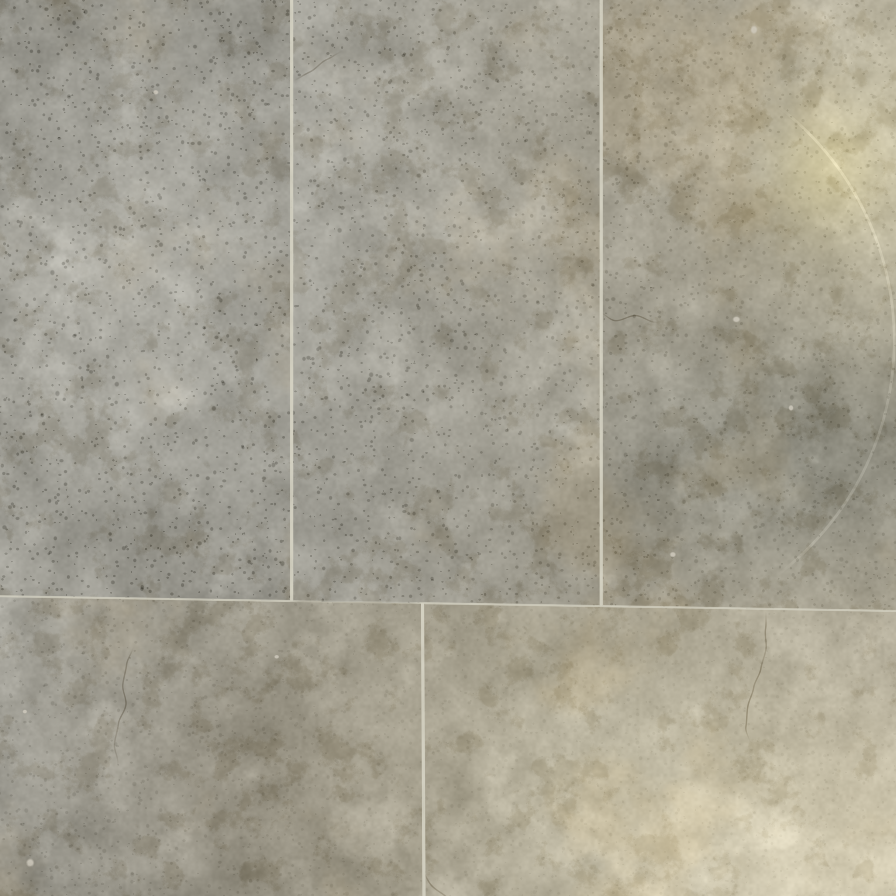
Give the GLSL for this texture, as a Shadertoy shader.

```glsl
// Worn limestone floor: three upright slabs above two wide ones, with thin pale joints and soft daylight.
#define JOINT_WIDTH 0.0036
#define SEAM_HEIGHT 0.3346
#define SEAM_TILT -0.0165
#define MOTTLE 0.27
#define PIT_DEPTH 0.13
#define GRAIN 0.035
#define COOL_STONE vec3(0.630, 0.625, 0.592)
#define WARM_STONE vec3(0.640, 0.615, 0.540)
#define JOINT_COLOR vec3(0.83, 0.82, 0.76)
#define CHIP_COLOR vec3(0.82, 0.80, 0.75)

float hash(vec2 p) {
    vec3 q = fract(p.xyx * vec3(0.1031, 0.1030, 0.0973));
    q += dot(q, q.yzx + 33.33);
    return fract((q.x + q.y) * q.z);
}

float valueNoise(vec2 p) {
    vec2 i = floor(p), f = fract(p);
    f = f * f * (3.0 - 2.0 * f);
    return mix(mix(hash(i), hash(i + vec2(1, 0)), f.x),
               mix(hash(i + vec2(0, 1)), hash(i + vec2(1, 1)), f.x), f.y);
}

float clouds(vec2 p) {
    float sum = 0.0, amp = 0.5;
    for (int i = 0; i < 6; i++) {
        sum += amp * valueNoise(p);
        p = mat2(1.6, 1.2, -1.2, 1.6) * p + 7.3;
        amp *= 0.58;
    }
    return sum / 1.15;
}

// Scattered cellular dots; density is the share of cells that hold one.
float dots(vec2 p, float density, float radius) {
    vec2 cell = floor(p);
    float cover = 0.0;
    for (int y = -1; y <= 1; y++)
    for (int x = -1; x <= 1; x++) {
        vec2 id = cell + vec2(x, y);
        vec2 d = p - id - vec2(hash(id + 3.1), hash(id + 17.7));
        d.y *= 0.8 + 0.6 * hash(id + 5.9);
        float r = radius * (0.4 + 0.6 * hash(id + 41.3));
        float present = step(hash(id + 71.9), density);
        cover = max(cover, present * (1.0 - smoothstep(r * 0.5, r * 1.2, length(d))));
    }
    return cover;
}

float glow(vec2 p, vec2 center, vec2 size) {
    vec2 d = (p - center) / size;
    return exp(-dot(d, d));
}

float stroke(float d, float width, float px) {
    return 1.0 - smoothstep(0.5 * width - 0.6 * px, 0.5 * width + 0.6 * px, abs(d));
}

// Wandering hairline from ends.xy to ends.zw.
float hairline(vec2 p, vec4 ends, float px) {
    vec2 axis = ends.zw - ends.xy, q = p - ends.xy;
    float len = length(axis);
    axis /= len;
    float along = dot(q, axis), across = dot(q, vec2(-axis.y, axis.x));
    across += 0.012 * (valueNoise(vec2(along * 45.0, ends.x * 90.0)) - 0.5);
    float fade = smoothstep(0.0, 0.02, along) * (1.0 - smoothstep(len - 0.02, len, along));
    return fade * stroke(across, 0.0016, px) * (0.4 + 0.6 * valueNoise(p * 60.0));
}

void mainImage(out vec4 fragColor, in vec2 fragCoord) {
    vec2 p = fragCoord / iResolution.xy;
    float px = 1.0 / min(iResolution.x, iResolution.y);

    // Slab layout
    float seam = p.y - SEAM_HEIGHT - SEAM_TILT * p.x;
    float upper = step(0.0, seam);
    vec2 splits = upper > 0.5 ? vec2(0.3255, 0.6710) : vec2(0.4732 - 0.005 * p.y, 2.0);
    float column = step(splits.x, p.x) + step(splits.y, p.x);
    vec2 slab = vec2(column, upper);
    vec2 q = p + slab * vec2(3.7, 5.3);

    // Mottled stone
    float warmth = smoothstep(0.25, 0.95, p.x + 0.35 * (1.0 - upper));
    float broad = clouds(q * 7.0), fine = clouds(q * 28.0 + 9.0);
    vec3 color = mix(COOL_STONE, WARM_STONE, warmth * 0.8);
    color += MOTTLE * (0.5 * (broad - 0.5) + 0.6 * (fine - 0.5));
    color += vec3(0.012, -0.002, -0.025) * smoothstep(0.5, 0.7, clouds(q * 5.0 + 21.0));
    color += 0.012 * (hash(slab + 8.0) - 0.5);
    color += 0.045 * smoothstep(0.57, 0.72, clouds(q * 15.0 + 31.0));
    color -= vec3(0.05, 0.055, 0.065) * smoothstep(0.55, 0.70, clouds(q * 36.0 + 51.0));
    color += GRAIN * (valueNoise(q * 260.0) - 0.5);

    // Daylight and shade
    color += vec3(0.19, 0.18, 0.15) * glow(p, vec2(0.98, 0.03), vec2(0.30, 0.22));
    color += vec3(0.06, 0.06, 0.05) * glow(p, vec2(0.68, 0.12), vec2(0.22, 0.20)) * (1.0 - upper);
    color += vec3(0.16, 0.155, 0.12) * glow(p, vec2(1.03, 0.82), vec2(0.17, 0.19));
    color += vec3(0.06, 0.05, -0.01) * glow(p, vec2(0.92, 0.81), vec2(0.06, 0.07));
    color -= vec3(0.09, 0.075, 0.055) * glow(p, vec2(0.90, 0.49), vec2(0.22, 0.14)) * upper;
    color += 0.03 * glow(p, vec2(0.15, 0.70), vec2(0.20, 0.22));
    color -= vec3(0.03, 0.035, 0.04) * glow(p, vec2(0.25, 0.12), vec2(0.25, 0.20));
    color -= 0.04 * glow(p, vec2(0.02, 1.0), vec2(0.16, 0.10));

    // Pits and pale chips
    float pitting = mix(0.5, 1.0, upper) * (1.0 - 0.5 * warmth);
    color -= PIT_DEPTH * pitting * dots(q * 125.0, 0.40, 0.28);
    color -= PIT_DEPTH * pitting * dots(q * 60.0 + 13.0, 0.16, 0.17);
    color = mix(color, CHIP_COLOR, 0.8 * dots(p * 8.0 + 4.0, 0.16, 0.036));

    // Cracks and one curved scratch
    vec4 cracks[5] = vec4[5](vec4(0.145, 0.28, 0.128, 0.14), vec4(0.857, 0.32, 0.833, 0.17),
        vec4(0.325, 0.912, 0.385, 0.94), vec4(0.47, 0.03, 0.51, -0.01), vec4(0.665, 0.648, 0.74, 0.645));
    for (int i = 0; i < 5; i++)
        color -= vec3(0.15, 0.16, 0.17) * hairline(p, cracks[i], px);
    float scratch = stroke(length(p - vec2(0.67, 0.62)) - 0.328, 0.003, px);
    color += 0.07 * scratch * smoothstep(0.86, 0.91, p.x) * upper;

    // Joints, fainter where the seam is tight
    float tight = smoothstep(0.32, 0.34, p.x) * (1.0 - smoothstep(0.45, 0.48, p.x));
    float across = min(abs(p.x - splits.x), abs(p.x - splits.y));
    float joint = stroke(across, JOINT_WIDTH, px);
    joint = max(joint, stroke(seam, JOINT_WIDTH * 0.65, px) * mix(0.85, 0.4, tight));
    color = mix(color, JOINT_COLOR, joint * (0.85 + 0.15 * valueNoise(p * 70.0)));

    fragColor = vec4(clamp(color, 0.0, 1.0), 1.0);
}
```
